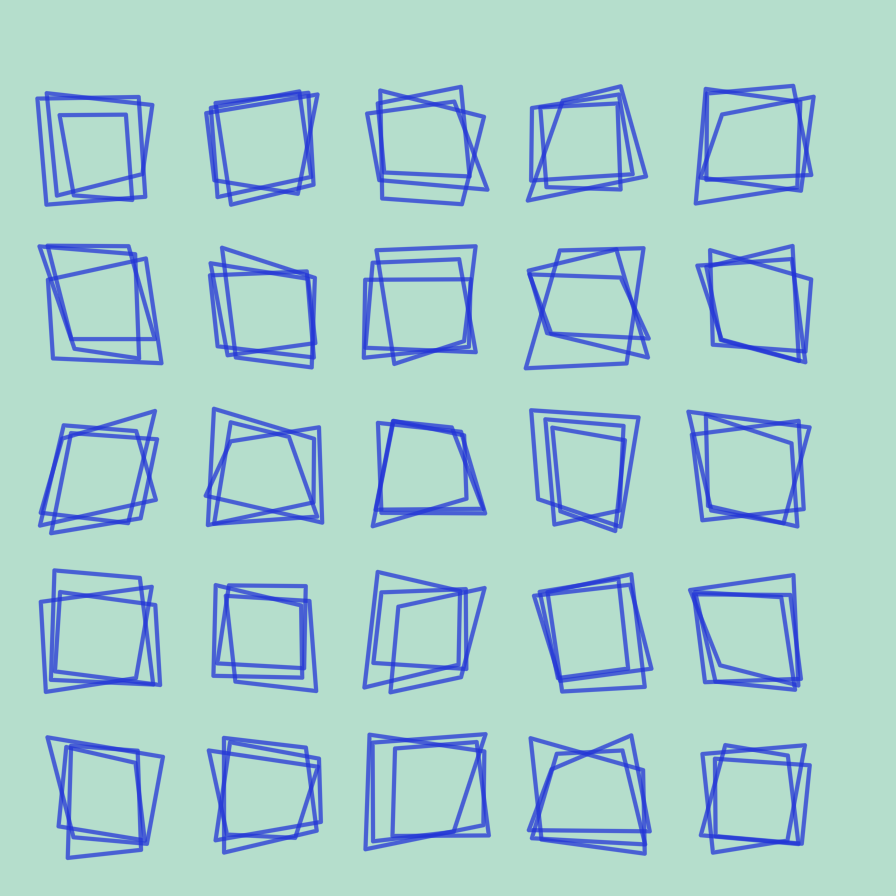
A WebGL 2 fragment shader for this pattern:

```glsl
#version 300 es
precision highp float;

// A 5 by 5 grid of sketchy squares: each cell stacks three quadrilaterals
// whose corners are jittered by a hash. Outlines are segment distances,
// blended with a translucent ink so that crossings look darker.

uniform vec2 u_resolution;
out vec4 fragColor;

const vec3 PAPER = vec3(0.71, 0.87, 0.80);
const vec3 INK = vec3(0.13, 0.20, 0.84);
const float INK_OPACITY = 0.74;

const float GRID_COUNT = 5.0;
const float CELL_PITCH = 0.1817;     // spacing of cell centres
const float FIRST_CENTRE = 0.1120;   // centre of the lower left cell, x and y
const int QUADS_PER_CELL = 3;
const float HALF_SIDE = 0.0495;      // mean corner offset from the centre
const float CORNER_JITTER = 0.0210;  // largest shift of a corner per axis
const float LINE_WIDTH = 0.0047;
const float SEED = 7.0;

float hash(vec2 p) {
    return fract(sin(dot(p, vec2(127.1, 311.7))) * 43758.5453);
}

float segmentDistance(vec2 p, vec2 a, vec2 b) {
    vec2 ab = b - a;
    float t = clamp(dot(p - a, ab) / dot(ab, ab), 0.0, 1.0);
    return length(p - a - t * ab);
}

// Jittered corner, numbered counter-clockwise from the lower left.
vec2 quadCorner(vec2 cell, int quad, int corner) {
    vec2 side = vec2(corner == 1 || corner == 2 ? 1.0 : -1.0,
                     corner >= 2 ? 1.0 : -1.0);
    float id = float(quad * 4 + corner);
    vec2 key = cell + vec2(SEED + id * 5.3, id * 9.7);
    vec2 jitter = vec2(hash(key), hash(key + 61.3)) * 2.0 - 1.0;
    return side * HALF_SIDE + jitter * CORNER_JITTER;
}

float quadOutlineDistance(vec2 p, vec2 cell, int quad) {
    float d = 1.0;
    vec2 start = quadCorner(cell, quad, 3);
    for (int corner = 0; corner < 4; corner++) {
        vec2 end = quadCorner(cell, quad, corner);
        d = min(d, segmentDistance(p, start, end));
        start = end;
    }
    return d;
}

void main() {
    float canvasSize = min(u_resolution.x, u_resolution.y);
    vec2 uv = (gl_FragCoord.xy - 0.5 * u_resolution) / canvasSize + 0.5;
    float pixel = 1.0 / canvasSize;

    // Cell index and position relative to the cell centre
    vec2 grid = (uv - FIRST_CENTRE) / CELL_PITCH + 0.5;
    vec2 cell = floor(grid);
    vec2 local = (fract(grid) - 0.5) * CELL_PITCH;

    vec3 colour = PAPER;
    bool inGrid = all(greaterThanEqual(cell, vec2(0.0)))
               && all(lessThan(cell, vec2(GRID_COUNT)));
    if (inGrid) {
        // Stack the translucent outlines
        for (int quad = 0; quad < QUADS_PER_CELL; quad++) {
            float edge = quadOutlineDistance(local, cell, quad) - 0.5 * LINE_WIDTH;
            float coverage = 1.0 - smoothstep(-0.75 * pixel, 0.75 * pixel, edge);
            colour = mix(colour, INK, coverage * INK_OPACITY);
        }
    }
    fragColor = vec4(colour, 1.0);
}
```
